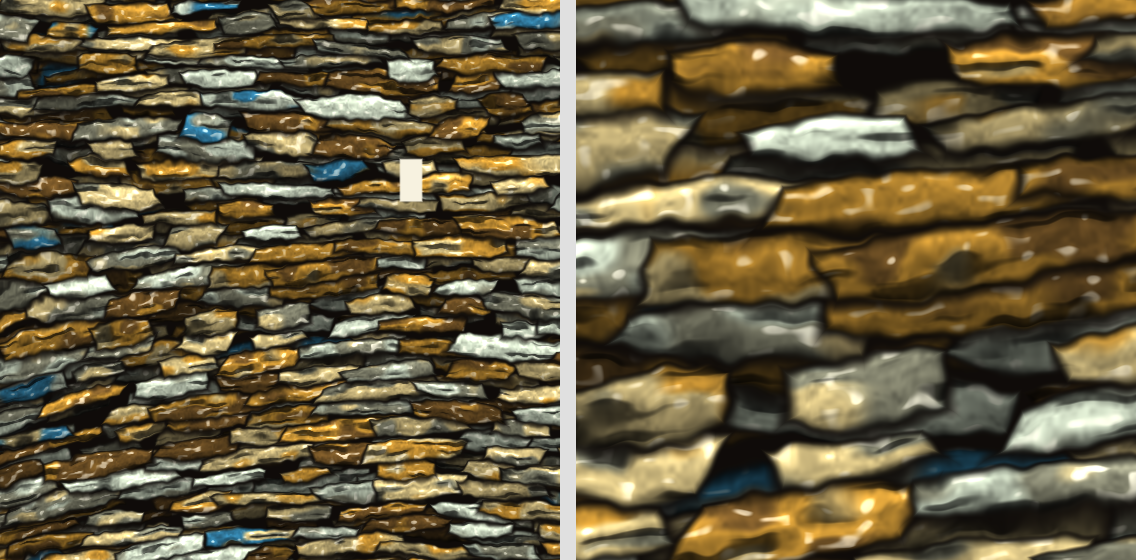
Left, the full canvas; right, a detail of the centre.
Reproduce this texture procedurally as a three.js fragment shader.

```glsl
// Dry stone wall of thin, rough slabs in grey, tan and ochre with dark gaps.
varying vec2 vUv;

const vec3 GAP   = vec3(0.06, 0.045, 0.035);
const vec3 BROWN = vec3(0.36, 0.26, 0.12);
const vec3 SLATE = vec3(0.43, 0.43, 0.36);
const vec3 TAN   = vec3(0.70, 0.63, 0.43);
const vec3 PALE  = vec3(0.70, 0.74, 0.66);
const vec3 OCHRE = vec3(0.68, 0.50, 0.18);
const vec3 BLUE  = vec3(0.16, 0.40, 0.52);
const vec3 WHITE = vec3(0.97, 0.95, 0.88);

const vec2 CELL = vec2(0.145, 0.036);         // pitch of the stones
const float EDGE = 0.0022;                    // softness of outlines
const float SAG = 0.20;                       // bend of the courses at lower left
const float BACK_LIGHT = 0.50;                // brightness of recessed stones
const vec2 BLOCK_POS = vec2(0.734, 0.678);    // single upright white block
const vec2 BLOCK_HALF = vec2(0.020, 0.038);

float hash(vec2 p) {
  return fract(sin(dot(p, vec2(127.1, 311.7))) * 43758.5453);
}

float noise(vec2 p) {
  vec2 i = floor(p), f = fract(p);
  f = f * f * (3.0 - 2.0 * f);
  return mix(mix(hash(i), hash(i + vec2(1.0, 0.0)), f.x),
             mix(hash(i + vec2(0.0, 1.0)), hash(i + 1.0), f.x), f.y);
}

// Bends the courses and roughens every outline.
vec2 warp(vec2 p) {
  float left = max(0.7 - p.x, 0.0);
  vec2 q = p;
  q.y += SAG * left * left * (1.0 - smoothstep(0.28, 0.74, p.y));
  q.y += 0.020 * (noise(p * vec2(4.0, 6.0)) - 0.5);
  q.y += 0.009 * (noise(p * vec2(24.0, 40.0) + 7.0) - 0.5);
  q += 0.005 * (vec2(noise(p * 75.0), noise(p * 80.0 + 31.0)) - 0.5);
  return q;
}

// Mineral colour and layered grain on a slab face.
vec3 stoneFace(vec2 q, vec2 id) {
  vec2 shift = 19.0 * vec2(hash(id + 5.1), hash(id + 8.3));
  float patches = noise(q * vec2(22.0, 55.0) + shift);
  float strata = noise(q * vec2(26.0, 150.0) + shift);
  float chips = noise(q * vec2(85.0, 170.0) + shift);
  float grain = noise(q * 270.0 + shift);

  float kind = hash(id + 2.7) + 0.42 * (patches - 0.5);
  vec3 c = mix(PALE, SLATE, smoothstep(0.20, 0.30, kind));
  c = mix(c, TAN, smoothstep(0.38, 0.47, kind));
  c = mix(c, OCHRE, smoothstep(0.62, 0.72, kind));
  c = mix(c, BROWN, smoothstep(0.83, 0.92, kind));

  float blueStone = step(0.94, hash(id + 6.9));
  c = mix(c, BLUE, blueStone * smoothstep(0.35, 0.65, patches));
  c = mix(c, WHITE, 0.45 * smoothstep(0.72, 0.92, chips));
  c *= 0.50 + 0.48 * strata + 0.38 * chips + 0.22 * grain;
  return c * (1.0 - 0.55 * smoothstep(0.68, 0.86, 1.0 - strata));
}

// Paints one slab, with its shadow, over the colour below it.
vec3 paintStone(vec3 under, vec2 q, vec2 centre, vec2 id, float light) {
  vec2 halfSize = CELL * vec2(mix(0.28, 0.74, hash(id + 1.3)),
                              mix(0.30, 0.64, hash(id + 4.9)));
  vec2 jitter = vec2(hash(id + 3.1), hash(id + 7.7)) - 0.5;
  vec2 p = q - centre - CELL * jitter * vec2(0.40, 0.46);
  p.y -= p.x * 0.16 * (hash(id + 9.2) - 0.5);

  // Tapered slab with slanted ends
  float along = clamp(p.x / halfSize.x, -1.0, 1.0);
  float lean = 1.6 * (hash(id + 6.1) - 0.5);
  float wedge = 0.28 * (hash(id + 2.2) - 0.5) * along;
  float height = halfSize.y * (1.0 - 0.38 * along * along + wedge);
  float d = max(abs(p.x + lean * p.y) - halfSize.x, abs(p.y) - height);

  float upper = clamp(p.y / halfSize.y, -1.0, 1.0);
  float reach = mix(0.011, 0.003, 0.5 + 0.5 * upper);
  vec3 c = mix(under, GAP, 0.85 * (1.0 - smoothstep(0.0, reach, d)));
  if (d < EDGE) {
    float rim = mix(0.30, 1.0, smoothstep(-0.001, 0.006, -d));
    float shade = rim * (0.98 + 0.24 * upper) * mix(0.72, 1.22, hash(id + 11.4));
    vec3 face = stoneFace(p, id) * shade * light;
    c = mix(c, face, 1.0 - smoothstep(-EDGE, EDGE, d));
  }
  return c;
}

// Lays one layer of slabs, lower courses first.
vec3 layCourses(vec3 c, vec2 q, float seed, float light) {
  float row = floor(q.y / CELL.y);
  for (int j = -1; j <= 1; j++) {
    float r = row + float(j);
    float offset = hash(vec2(r, seed));
    float column = floor(q.x / CELL.x - offset);
    for (int i = -1; i <= 1; i++) {
      float k = column + float(i);
      vec2 centre = CELL * vec2(k + 0.5 + offset, r + 0.5);
      c = paintStone(c, q, centre, vec2(k, r) + seed, light);
    }
  }
  return c;
}

void main() {
  vec2 q = warp(vUv);
  vec3 c = layCourses(GAP, q + CELL * 0.5, 41.0, BACK_LIGHT);
  c = layCourses(c, q, 13.0, 1.0);

  // White block standing among the slabs
  vec2 b = abs(vUv - BLOCK_POS) - BLOCK_HALF;
  c = mix(c, WHITE, 1.0 - smoothstep(-EDGE, EDGE, max(b.x, b.y)));

  gl_FragColor = vec4(clamp(c, 0.0, 1.0), 1.0);
}
```
